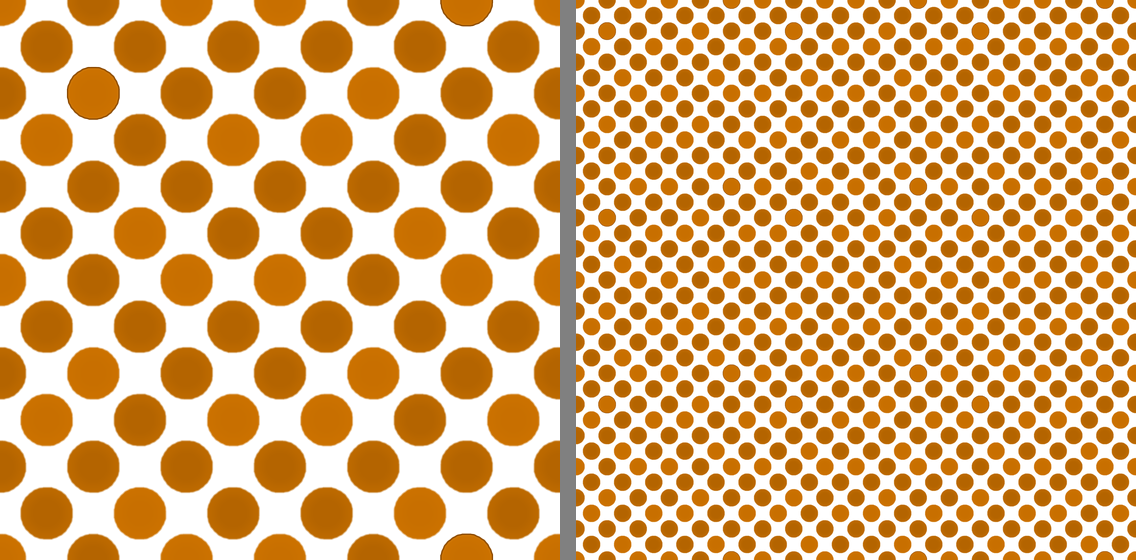
Left: one tile. Right: repeated 3 by 3.
A WebGL 1 fragment shader for this pattern:

```glsl
precision highp float;
// Staggered amber polka dots on white, in two tones, with a few outlined dots.

uniform vec2 u_resolution;

const float REPEATS = 6.0;    // dots across and down, per lattice
const float RADIUS = 0.281;   // in units of one repeat
const float SOFTNESS = 0.013; // half width of the blurred rim
const vec3 PAPER = vec3(1.0);
const vec3 DARK_AMBER = vec3(0.705, 0.392, 0.0);
const vec3 LIGHT_AMBER = vec3(0.785, 0.437, 0.0);
const vec3 OUTLINE = vec3(0.54, 0.28, 0.0);

float hash(vec2 p) {
  return fract(sin(dot(p, vec2(127.1, 311.7))) * 4375.85);
}

// 1 where two whole numbers are equal, otherwise 0
float same(float a, float b) {
  return 1.0 - step(0.5, abs(a - b));
}

// Closest centre of a square lattice with a second one at its cell middles
vec2 nearestCentre(vec2 p) {
  vec2 corner = floor(p + 0.5);
  vec2 middle = floor(p) + 0.5;
  return distance(p, corner) < distance(p, middle) ? corner : middle;
}

// Wrapped (column, row) of a dot; rows are half a repeat apart
vec2 dotIndex(vec2 centre) {
  vec2 index = vec2(floor(centre.x + 0.01), floor(centre.y * 2.0 + 0.5));
  return mod(index, vec2(REPEATS, 2.0 * REPEATS));
}

// Tone repeats every three columns and every three rows
float isLight(vec2 index) {
  float row = mod(index.y, 3.0);
  float middleColumn = same(mod(index.x, 3.0), 1.0);
  return same(row, 0.0) * (1.0 - middleColumn) + same(row, 2.0) * middleColumn;
}

float isOutlined(vec2 index) {
  return same(index.x, 1.0) * same(index.y, 2.0)
       + same(index.x, 5.0) * same(index.y, 0.0);
}

// Signed distance to a disc with a faint ragged rim and slightly flat sides
float discDistance(vec2 p, float radius, float seed) {
  float angle = atan(p.y, p.x);
  float phase = seed * 6.2832;
  float ragged = sin(angle * 11.0 + phase) + sin(angle * 29.0 - phase * 3.0);
  float round_ = length(p) - radius + 0.0012 * ragged;
  float flat_ = max(abs(p.x), abs(p.y)) - radius + 0.003;
  return max(round_, flat_);
}

void main() {
  vec2 uv = gl_FragCoord.xy / u_resolution;
  vec2 p = vec2(uv.x, 1.0 - uv.y) * REPEATS;
  float pixel = REPEATS / min(u_resolution.x, u_resolution.y);

  vec2 centre = nearestCentre(p);
  vec2 index = dotIndex(centre);
  float light = isLight(index);
  float outlined = isOutlined(index);
  float d = discDistance(p - centre, RADIUS + 0.005 * outlined, hash(index));

  // Fill: slightly brighter towards the rim
  float rim = smoothstep(-0.16, 0.0, d);
  vec3 fill = mix(DARK_AMBER, LIGHT_AMBER, light);
  fill += vec3(0.035, 0.022, 0.0) * rim * (1.0 - 0.6 * light);

  // Outline: a thin dark ring with a pale ring inside it
  float pale = 1.0 - smoothstep(0.0, 0.012, abs(d + 0.023));
  float ring = 1.0 - smoothstep(0.004, 0.006 + pixel, abs(d + 0.004));
  fill = mix(fill, vec3(0.84, 0.50, 0.06), 0.5 * pale * outlined);
  fill = mix(fill, OUTLINE, ring * outlined);

  float edge = max(mix(SOFTNESS, 0.006, outlined), 0.7 * pixel);
  float coverage = 1.0 - smoothstep(-edge, edge, d);
  gl_FragColor = vec4(mix(PAPER, fill, coverage), 1.0);
}
```
